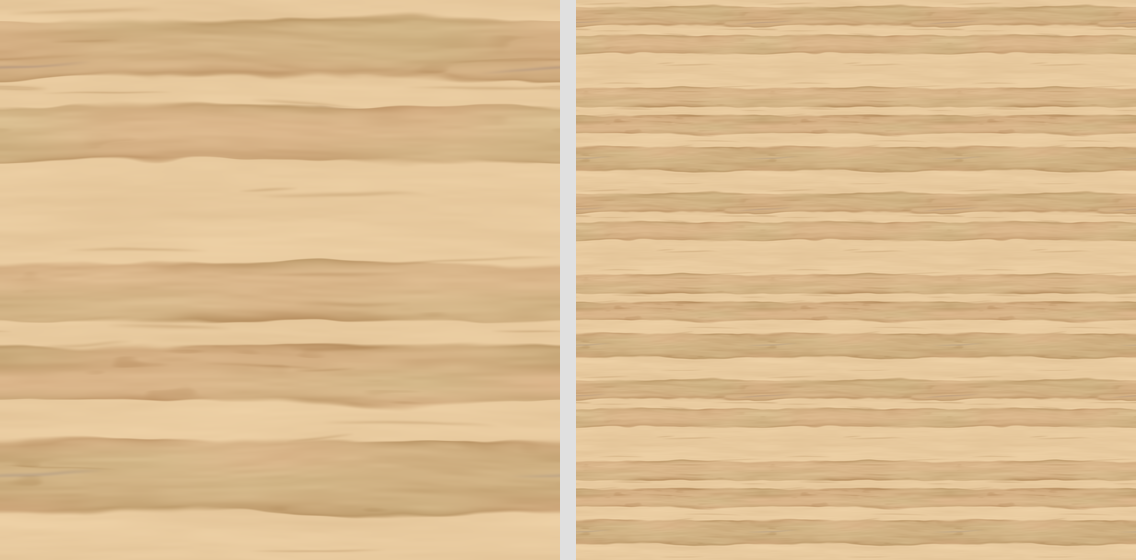
Left, the tile; right, the same tile 3 across and 3 down.
A WebGL 2 fragment shader for this texture:

```glsl
#version 300 es
precision highp float;
precision highp int;
// Pale wood with horizontal grain: tan bands with dark, frayed rims on a cream
// ground, overlaid with long streaks, small flecks and thin tapered strokes.
// All noise wraps on whole periods, so the tile repeats without a seam.

uniform vec2 u_resolution;
out vec4 fragColor;

const vec3 CREAM = vec3(0.918, 0.802, 0.632);
const vec3 BROWN = vec3(0.705, 0.552, 0.365);
const vec3 PINK_TINT = vec3(0.014, -0.006, 0.002);
const vec3 GREY_TINT = vec3(-0.035, -0.010, 0.045);

const int BAND_COUNT = 5;
const vec2 BANDS[BAND_COUNT] = vec2[](   // centre height, half thickness
    vec2(0.915, 0.052), vec2(0.762, 0.050), vec2(0.478, 0.051),
    vec2(0.330, 0.050), vec2(0.150, 0.070));
const float BAND_TONE = 0.36;
const float RIM_TONE = 0.50;
const float RIM_THIN = 0.005;
const float RIM_THICK = 0.017;
const float EDGE_SHARP = 0.002;
const float EDGE_SOFT = 0.008;
const float WAVE = 0.011;
const float FRAY = 0.0035;
const int STROKE_COUNT = 26;
const float STROKE_TONE = 0.30;

// Integer hash, 0 to 1
float hash(ivec2 cell, int seed) {
    uvec3 v = uvec3(ivec3(cell, seed)) * 1664525u + 1013904223u;
    v.x += v.y * v.z; v.y += v.z * v.x; v.z += v.x * v.y;
    v ^= v >> 16u;
    v.x += v.y * v.z; v.y += v.z * v.x; v.z += v.x * v.y;
    return float(v.x >> 8u) / 16777216.0;
}

// Value noise with whole periods across the tile, -1 to 1
float noise(vec2 uv, ivec2 period, int seed) {
    vec2 p = fract(uv) * vec2(period);
    ivec2 a = ivec2(floor(p)) % period;
    ivec2 b = (a + 1) % period;
    vec2 f = fract(p);
    f = f * f * (3.0 - 2.0 * f);
    float low = mix(hash(a, seed), hash(ivec2(b.x, a.y), seed), f.x);
    float high = mix(hash(ivec2(a.x, b.y), seed), hash(b, seed), f.x);
    return 2.0 * mix(low, high, f.y) - 1.0;
}

float noiseAlong(float x, int period, int seed) {
    return noise(vec2(x, 0.0), ivec2(period, 1), seed);
}

// Shortest signed distance on the wrapped tile
vec2 wrapDelta(vec2 d) { return fract(d + 0.5) - 0.5; }

float edgeWave(float x, int seed) {
    return WAVE * (0.7 * noiseAlong(x, 3, seed) + 0.4 * noiseAlong(x, 7, seed + 1)
        + 0.12 * noiseAlong(x, 23, seed + 2));
}

// One band edge: x is the coverage, y the dark rim fading inwards
vec2 bandEdge(float depth, float x, int seed) {
    depth += edgeWave(x, seed);
    float blur = mix(EDGE_SHARP, EDGE_SOFT, smoothstep(-0.3, 1.0, noiseAlong(x, 4, seed + 3)));
    float cover = smoothstep(-blur, blur, depth);
    float strength = 0.25 + 0.75 * smoothstep(-0.5, 0.6, noiseAlong(x, 5, seed + 4));
    float width = mix(RIM_THIN, RIM_THICK, 0.5 + 0.5 * noiseAlong(x, 4, seed + 5));
    return vec2(cover, strength * cover * exp(-max(depth, 0.0) / width));
}

// Thin tapered strokes: x is the darkness, y the share that is greyish
vec2 strokes(vec2 uv) {
    vec2 sum = vec2(0.0);
    for (int i = 0; i < STROKE_COUNT; i++) {
        vec2 centre = vec2(hash(ivec2(i, 0), 90), hash(ivec2(i, 1), 90));
        float halfLength = mix(0.05, 0.19, hash(ivec2(i, 2), 90));
        float slope = mix(-0.05, 0.07, hash(ivec2(i, 3), 90));
        float thickness = mix(0.002, 0.0045, hash(ivec2(i, 4), 90));
        vec2 d = wrapDelta(uv - centre);
        float taper = max(1.0 - pow(d.x / halfLength, 2.0), 0.0);
        float across = (d.y - slope * d.x) / thickness;
        float ink = taper * exp(-across * across);
        sum += ink * vec2(1.0, i % 6 == 0 ? 1.0 : 0.0);
    }
    return min(sum, 1.0);
}

void main() {
    vec2 uv = gl_FragCoord.xy / u_resolution;

    // Bend the grain gently, then fray it along the fibres
    vec2 grain = uv;
    grain.y += 0.010 * noise(uv, ivec2(3, 5), 1);
    float fray = FRAY * noise(grain, ivec2(14, 70), 2);

    // Bands and their rims
    float body = 0.0, rim = 0.0;
    for (int i = 0; i < BAND_COUNT; i++) {
        float y = wrapDelta(vec2(0.0, uv.y - BANDS[i].x)).y + fray;
        vec2 top = bandEdge(BANDS[i].y - y, uv.x, 100 + 20 * i);
        vec2 bottom = bandEdge(BANDS[i].y + y, uv.x, 110 + 20 * i);
        body += top.x * bottom.x;
        rim += top.y * bottom.x + bottom.y * top.x;
    }

    // Streaks from broad to fine, and short flecks inside the bands
    float broad = noise(grain, ivec2(2, 26), 3);
    float medium = noise(grain, ivec2(5, 64), 4);
    float fine = noise(grain, ivec2(16, 150), 5);
    float streaks = 0.13 * broad + 0.11 * medium + 0.06 * fine;
    float fleck = smoothstep(0.35, 0.9, noise(grain, ivec2(18, 90), 6))
        * smoothstep(0.0, 0.6, noise(grain, ivec2(4, 14), 7));
    vec2 stroke = strokes(grain + vec2(0.0, fray * 0.5));

    float tone = 0.04 + BAND_TONE * body + RIM_TONE * rim;
    tone += streaks * mix(0.45, 1.0, body);
    tone += 0.20 * fleck * body + STROKE_TONE * stroke.x * mix(1.0, 0.7, body);

    vec3 colour = mix(CREAM, BROWN, clamp(tone, -0.06, 1.08));
    colour += PINK_TINT * body * noise(grain, ivec2(4, 22), 8);
    colour += GREY_TINT * stroke.y * body;
    fragColor = vec4(colour, 1.0);
}
```
